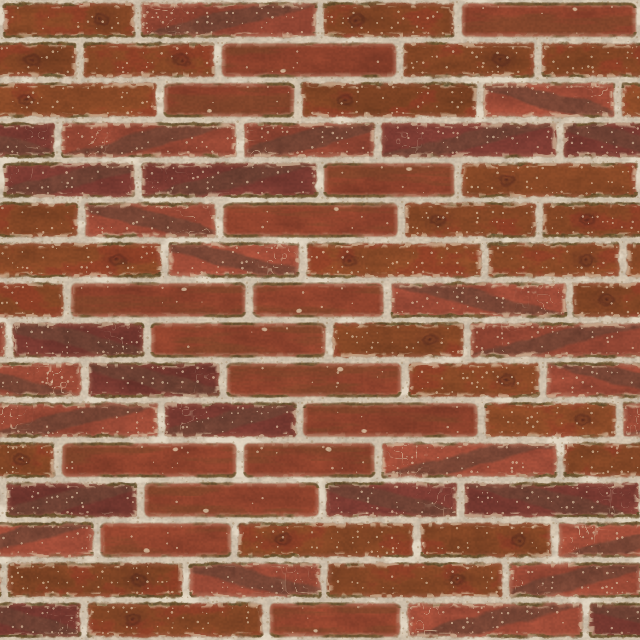
This texture is drawn by a Shadertoy shader. Its source:

```glsl
// Weathered red brick wall: sixteen courses of alternating short and long bricks in pale mortar.
#define ROWS 16.0
#define PAIR 8.0
#define SHORT_LEN 3.45
#define JOINT vec2(0.105, 0.09)
#define SPECK_CELLS 128.0
#define MORTAR vec3(0.81, 0.75, 0.67)
#define CREAM vec3(0.85, 0.76, 0.64)
#define RIM vec3(0.70, 0.45, 0.36)
#define MOSS vec3(0.37, 0.30, 0.15)

float hash(vec2 p) {
    return fract(sin(dot(p, vec2(127.1, 311.7))) * 43758.5453);
}

// Value noise with n whole cells across the canvas, so it wraps.
float noise(vec2 uv, vec2 n) {
    vec2 p = uv * n, f = fract(p), a = mod(floor(p), n), b = mod(a + 1.0, n);
    vec2 s = n * 0.37;
    f = f * f * (3.0 - 2.0 * f);
    return mix(mix(hash(a + s), hash(vec2(b.x, a.y) + s), f.x),
               mix(hash(vec2(a.x, b.y) + s), hash(b + s), f.x), f.y);
}

float fbm(vec2 uv, vec2 n) {
    float sum = 0.0, amp = 0.5;
    for (int i = 0; i < 4; i++) {
        sum += amp * noise(uv, n);
        n *= 2.0;
        amp *= 0.5;
    }
    return sum / 0.9375;
}

float roundBox(vec2 p, vec2 size, float r) {
    vec2 q = abs(p) - size + r;
    return length(max(q, 0.0)) + min(max(q.x, q.y), 0.0) - r;
}

// One small round fleck in some of the cells.
float specks(vec2 uv, float density) {
    vec2 p = uv * SPECK_CELLS, c = mod(floor(p), SPECK_CELLS);
    vec2 at = 0.3 + 0.4 * vec2(hash(c + 3.1), hash(c + 7.7));
    float r = mix(0.08, 0.25, hash(c + 5.3));
    return step(1.0 - density, hash(c)) * smoothstep(r + 0.12, r - 0.08, length(fract(p) - at));
}

void mainImage(out vec4 fragColor, in vec2 fragCoord) {
    vec2 uv = fragCoord / iResolution.xy;
    vec2 g = uv * ROWS;
    float pixel = ROWS / iResolution.y;

    // Courses step sideways by a quarter of a pair, with a slight drift.
    float row = ROWS - 1.0 - floor(g.y);
    float drift = 0.25 * exp(-pow((row - 7.5) / 1.8, 2.0)) + 0.65 * smoothstep(11.5, 14.0, row);
    float x = g.x - 2.0 * row - drift;
    float pair = floor(x / PAIR), u = x - pair * PAIR;
    float isLong = step(SHORT_LEN, u);
    float len = mix(SHORT_LEN, PAIR - SHORT_LEN, isLong);
    vec2 id = vec2(mod(pair, ROWS / PAIR) * 2.0 + isLong, row);
    vec2 p = vec2(u - isLong * SHORT_LEN - 0.5 * len, fract(g.y) - 0.5);
    vec2 size = vec2(0.5 * len, 0.5) - JOINT;

    // Four kinds of brick, each randomly mirrored.
    float kind = hash(id + 11.3);
    float ochre = step(kind, 0.31);
    float plain = step(0.31, kind) * step(kind, 0.61);
    float dark = step(0.61, kind) * step(kind, 0.81);
    float red = step(0.81, kind);
    float flip = hash(id + 2.9) < 0.5 ? -1.0 : 1.0;
    vec2 m = vec2(p.x * flip, p.y);

    float cloud = fbm(uv, vec2(24.0, 40.0));
    float fine = fbm(uv, vec2(96.0));
    float grain = noise(uv, vec2(320.0));
    float streak = fbm(uv, vec2(10.0, 64.0));

    // Worn outline.
    float d = roundBox(p, size, mix(0.05, 0.13, plain));
    d += (fine - 0.5) * mix(0.10, 0.04, plain);

    // Fired clay.
    vec3 clay = ochre * vec3(0.53, 0.285, 0.155) + plain * vec3(0.565, 0.265, 0.18)
              + dark * vec3(0.465, 0.225, 0.19) + red * vec3(0.59, 0.285, 0.21);
    clay *= 0.94 + 0.12 * hash(id + 8.1);
    clay *= 0.78 + 0.28 * cloud + 0.16 * streak;
    clay = mix(clay, vec3(0.46, 0.27, 0.16), plain * 0.6 * smoothstep(0.45, 0.7, streak));
    clay = mix(clay, vec3(0.55, 0.22, 0.15), ochre * 0.6 * smoothstep(0.5, 0.7, cloud));
    float slant = m.y + 0.27 * m.x + 0.2 * (cloud - 0.5);
    float band = smoothstep(0.27, 0.17, abs(slant)) * (dark + red);
    clay = mix(clay, vec3(0.42, 0.265, 0.205) * (0.85 + 0.3 * fine), 0.75 * band);

    // Dark ringed knot on ochre bricks.
    float knot = length((m + vec2(0.5 * size.x, 0.0)) / vec2(0.25, 0.18) + 0.7 * (fine - 0.5));
    float rings = exp(-knot * knot) * (0.7 + 0.3 * cos(9.0 * knot));
    clay = mix(clay, vec3(0.30, 0.14, 0.11), 0.75 * ochre * rings);

    // Lime squiggles, flecks and a single chip.
    float vein = smoothstep(0.045, 0.01, abs(noise(uv, vec2(90.0)) - 0.5));
    float patchy = exp(-pow((m.x - 0.72 * size.x) / 0.38, 2.0)) * smoothstep(0.35, 0.55, cloud);
    clay = mix(clay, CREAM, 0.65 * vein * patchy * (red + 0.5 * dark));
    clay = mix(clay, CREAM, 0.65 * specks(uv, mix(0.17, 0.04, plain)));
    vec2 chip = (m - vec2(0.3 * size.x, 0.27 * flip)) / vec2(0.07, 0.05);
    clay = mix(clay, CREAM, 0.8 * plain * smoothstep(1.3, 0.6, length(chip) + fine - 0.5));
    clay *= 0.95 + 0.10 * grain;

    // Dusty rim, lime crust and moss along the edges.
    clay = mix(clay, RIM, smoothstep(-0.13, 0.01, d) * mix(0.4, 0.75, max(plain, red)));
    float crust = smoothstep(0.56, 0.68, noise(uv, vec2(110.0, 160.0))) * smoothstep(-0.13, -0.03, d);
    clay = mix(clay, CREAM, 0.65 * crust * (1.0 - 0.7 * plain));

    // Sandy mortar, brighter in patches and stained beside the bricks.
    vec3 mortar = MORTAR * (0.88 + 0.14 * fine + 0.09 * grain);
    mortar = mix(mortar, vec3(0.93, 0.89, 0.82), 0.6 * smoothstep(0.58, 0.75, cloud));
    mortar = mix(mortar, vec3(0.66, 0.56, 0.43), 0.5 * specks(uv, 0.35));
    mortar = mix(mortar, vec3(0.69, 0.57, 0.47), 0.7 * smoothstep(0.05, 0.0, d));

    float soft = max(0.025, 0.7 * pixel);
    vec3 color = mix(clay, mortar, smoothstep(-soft, soft, d));
    float mossy = smoothstep(0.06, 0.01, abs(d + 0.01)) * step(size.y - 0.12, abs(p.y));
    mossy *= smoothstep(0.45, 0.65, fbm(uv + 0.37, vec2(20.0, 32.0)));
    color = mix(color, MOSS * (0.8 + 0.4 * grain), 0.8 * mossy);
    fragColor = vec4(color, 1.0);
}
```
